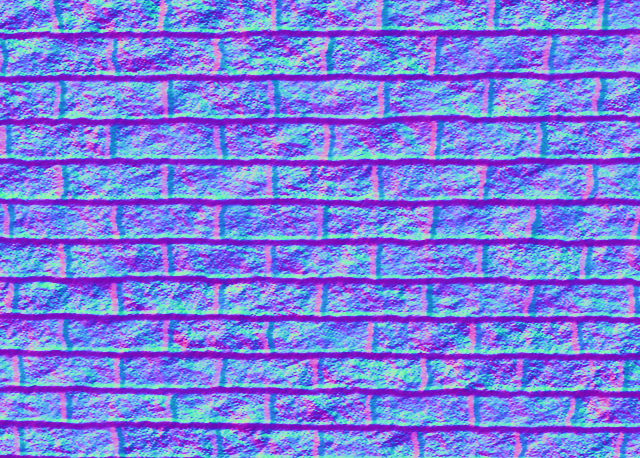
This texture map is drawn by a WebGL 1 fragment shader. Its source:

```glsl
precision highp float;
// Tangent-space normal map of a rough split-face brick wall in running bond.

uniform vec2 u_resolution;

#define ROW_CURVE vec3(0.256, 10.082, 1.552) // course index: offset, slope, curvature
#define COURSE_FAN 0.029                     // how far courses spread to the right
#define BRICK_WIDTH vec2(0.172, -0.016)      // at the top, change towards the bottom
#define BOND_ORIGIN vec2(0.431, -0.011)      // reference joint, drift towards the bottom
#define BED_HALF 0.0046                      // half width of the recessed bed joint
#define LIP_HALF 0.0030                      // half width of the lit lower brick edge
#define JOINT_HALF 0.0044                    // half width of each upright joint flank
#define JOINT_JITTER 0.05
#define GRAIN_FREQ vec2(125.0, 172.0)
#define GRAIN_SLOPE vec2(0.95, 1.42)
#define BASE_SLOPE vec2(-0.07, 0.13)

float hash(vec2 p) {
  vec3 q = fract(p.xyx * 0.1031);
  q += dot(q, q.yzx + 33.33);
  return fract((q.x + q.y) * q.z);
}

float noise(vec2 p) {
  vec2 i = floor(p), f = fract(p);
  vec2 w = f * f * (3.0 - 2.0 * f);
  float top = mix(hash(i), hash(i + vec2(1.0, 0.0)), w.x);
  float bottom = mix(hash(i + vec2(0.0, 1.0)), hash(i + vec2(1.0, 1.0)), w.x);
  return mix(top, bottom, w.y);
}

// Stone height: broad chips first, then finer grain, each octave turned.
float stoneHeight(vec2 p) {
  mat2 turn = mat2(0.80, 0.60, -0.60, 0.80);
  float height = 0.0, gain = 2.6;
  p *= 0.17;
  for (int i = 0; i < 4; i++) {
    height += gain * noise(p);
    p = turn * p * 2.4 + 17.3;
    gain *= 0.50;
  }
  return height;
}

vec2 stoneSlope(vec2 p) {
  const float e = 0.22;
  float h = stoneHeight(p);
  return (h - vec2(stoneHeight(p + vec2(e, 0.0)), stoneHeight(p + vec2(0.0, e)))) / e;
}

// Soft ridge profile, one at the centre.
float band(float d, float halfWidth) {
  float k = d / halfWidth;
  return exp(-k * k * k * k * 0.5 - k * k * 0.3);
}

void main() {
  vec2 uv = gl_FragCoord.xy / u_resolution;
  float aspect = u_resolution.y / u_resolution.x;
  float x = uv.x, down = 1.0 - uv.y;
  vec2 p = vec2(x, down * aspect); // units of canvas width, y downwards

  // Courses: gradually lower towards the bottom, with wavering bed joints.
  float t = down - (x - 0.5) * COURSE_FAN * (down - 0.45);
  float row = ROW_CURVE.x + t * (ROW_CURVE.y + t * ROW_CURVE.z);
  float rowsPerUnit = (ROW_CURVE.y + 2.0 * t * ROW_CURVE.z) / aspect;
  float bed = floor(row + 0.5);
  row += 0.07 * (noise(vec2(x * 17.0, bed * 7.3)) - 0.5);
  row += 0.05 * (noise(vec2(x * 70.0, bed * 3.7 + 40.0)) - 0.5);
  float course = floor(row);
  float bedDist = (row - bed) / rowsPerUnit;

  // Upright joints: half-brick offset on odd courses, jittered and leaning.
  float width = BRICK_WIDTH.x + BRICK_WIDTH.y * t;
  float col = (x - BOND_ORIGIN.x - BOND_ORIGIN.y * t) / width + 0.5 * mod(course, 2.0);
  float joint = floor(col + 0.5);
  vec2 jointId = vec2(joint + 20.0, course + 5.0);
  float jitter = (hash(jointId) - 0.5) * JOINT_JITTER;
  float jointDist = (col - joint - jitter) * width;
  jointDist += 0.008 * (noise(vec2(row * 2.6, hash(jointId + 31.0) * 90.0)) - 0.5);
  jointDist += 0.003 * (noise(p * 140.0) - 0.5);

  // Masks of the bevels around each brick.
  float bedShade = band(bedDist - 0.0008, BED_HALF);
  float open = 1.0 - bedShade;
  float lip = band(bedDist + 0.0066, LIP_HALF) * open;
  float rightEdge = band(jointDist + 0.0042, JOINT_HALF) * open;
  float leftEdge = band(jointDist - 0.0046, JOINT_HALF) * open;
  float mortar = max(bedShade, max(rightEdge, leftEdge));

  // Stone relief, with a different roughness and tilt for each brick.
  vec2 brickId = vec2(floor(col - jitter) + 60.0, course + 11.0);
  float rough = mix(0.78, 1.18, hash(brickId));
  rough *= mix(0.7, 1.3, noise(p * vec2(24.0, 38.0)));
  vec2 tilt = 0.16 * (vec2(hash(brickId + 7.0), hash(brickId + 19.0)) - 0.5);
  vec2 grain = stoneSlope(p * GRAIN_FREQ + 50.0) * GRAIN_SLOPE;
  vec2 slope = BASE_SLOPE + tilt + grain * rough * (1.0 - 0.62 * mortar);

  // Bevels, worn unevenly along their length.
  float wear = mix(0.75, 1.2, noise(vec2(x * 42.0, bed * 5.1 + 9.0)));
  float flank = hash(jointId + 53.0);
  slope.y += 1.25 * wear * lip - 1.75 * mix(0.85, 1.15, wear) * bedShade;
  slope.x += mix(0.7, 1.25, flank) * rightEdge - mix(1.25, 0.75, flank) * leftEdge;
  slope.y -= 0.15 * max(rightEdge, leftEdge);

  vec3 normal = normalize(vec3(slope, 1.0));
  gl_FragColor = vec4(0.5 + 0.5 * normal, 1.0);
}
```
